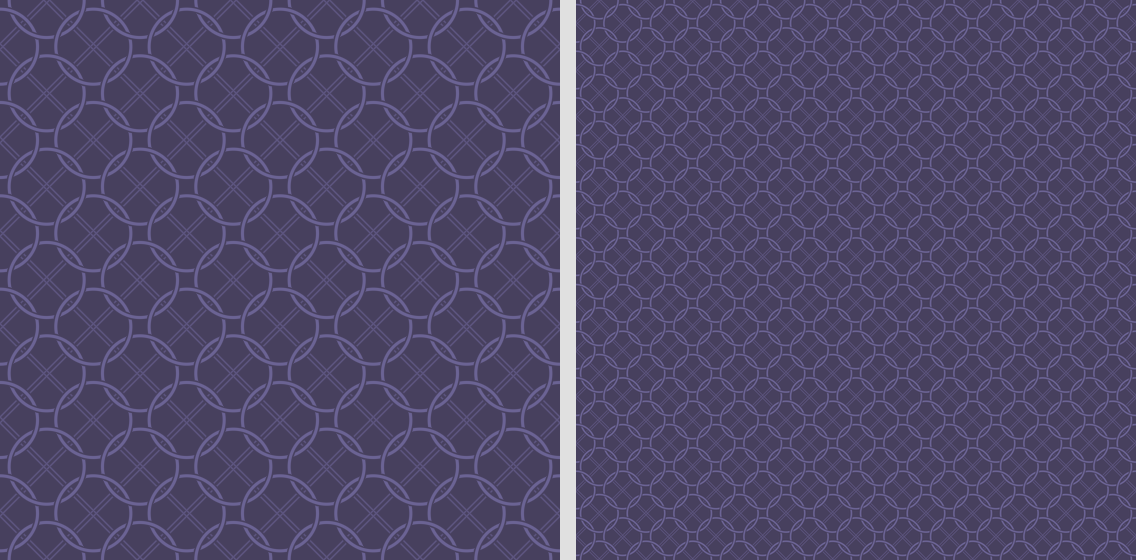
Left, the tile; right, the same tile 2 across and 2 down.
Write a Shadertoy shader that draws this pattern.

```glsl
const float REPEATS = 6.0;
const float RING_RADIUS = 0.402;
const float RING_WIDTH = 0.033;
const float PAIR_OFFSET = 0.022;
const float THREAD_WIDTH = 0.015;
const float GAP = 0.017;

const vec3 GROUND = vec3(0.28, 0.25, 0.37);
const vec3 THREAD = vec3(0.37, 0.34, 0.51);
const vec3 RING = vec3(0.42, 0.39, 0.58);

// Offset from the nearest point of a unit lattice
vec2 latticeOffset(vec2 p, vec2 origin) {
    return fract(p - origin + 0.5) - 0.5;
}

float ringDistance(vec2 p, float radius, float width) {
    return abs(length(p) - radius) - 0.5 * width;
}

// Every other eighth of a ring lies on top, clockwise from the upper axis
bool liesOver(vec2 p) {
    return p.x * p.y * (abs(p.y) - abs(p.x)) > 0.0;
}

// Two parallel threads either side of the diagonal t = 0.5, repeating in t
float threadPairDistance(float t, float offset, float width) {
    float fromAxis = abs(fract(t) - 0.5) * inversesqrt(2.0);
    return abs(fromAxis - offset) - 0.5 * width;
}

// Remove a margin around another shape
float cutAround(float d, float other, float margin) {
    return max(d, margin - other);
}

float coverage(float d, float pixel) {
    return 1.0 - smoothstep(-0.75 * pixel, 0.75 * pixel, d);
}

void mainImage(out vec4 fragColor, in vec2 fragCoord) {
    vec2 p = fragCoord / iResolution.xy * REPEATS;
    float pixel = REPEATS / min(iResolution.x, iResolution.y);

    // Two interleaved lattices of rings
    vec2 a = latticeOffset(p, vec2(0.5, 0.0));
    vec2 b = latticeOffset(p, vec2(0.0, 0.5));
    float ringA = ringDistance(a, RING_RADIUS, RING_WIDTH);
    float ringB = ringDistance(b, RING_RADIUS, RING_WIDTH);

    // Diagonal thread pairs, broken where they pass beneath the rings
    float threads = min(threadPairDistance(p.x + p.y, PAIR_OFFSET, THREAD_WIDTH),
                        threadPairDistance(p.x - p.y, PAIR_OFFSET, THREAD_WIDTH));
    threads = cutAround(threads, min(ringA, ringB), GAP);

    // Over and under weave at the ring crossings
    float wovenA = liesOver(b) ? cutAround(ringA, ringB, GAP) : ringA;
    float wovenB = liesOver(a) ? cutAround(ringB, ringA, GAP) : ringB;

    vec3 color = mix(GROUND, THREAD, coverage(threads, pixel));
    color = mix(color, RING, coverage(min(wovenA, wovenB), pixel));
    fragColor = vec4(color, 1.0);
}
```
